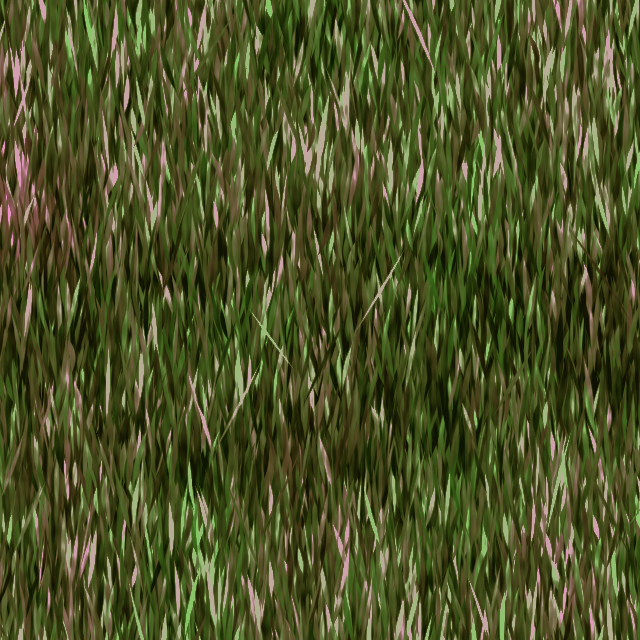
This texture is drawn by a WebGL 2 fragment shader. Its source:

```glsl
#version 300 es
precision highp float;

uniform vec2 u_resolution;
out vec4 fragColor;

// Blade layout, in units of the canvas height
const int   LAYERS       = 9;
const vec2  BLADE_CELL   = vec2(0.022, 0.070);
const vec2  STRAY_CELL   = vec2(0.120, 0.110);
const float BLADE_WIDTH  = 0.0040;
const float STRAY_WIDTH  = 0.0032;
const float BLADE_LEAN   = 0.36;
const float STRAY_LEAN   = 0.90;
const float EDGE_SOFT    = 0.0014;

// Tone and tint
const float CONTRAST     = 1.16;
const float STREAK_DEPTH = 0.28;
const float PATCH_DEPTH  = 0.26;
const float SHADE_BAND   = 0.17;
const vec3  TINT         = vec3(-0.20, 0.10, -0.24);
const vec2  DRY_CENTRE   = vec2(0.02, 0.70);
const float DRY_RADIUS   = 0.15;

// Colours from shadow to highlight, placed at their tone rank
const vec3 SHADES[6] = vec3[6](
  vec3(0.13, 0.16, 0.02), vec3(0.23, 0.26, 0.08), vec3(0.30, 0.35, 0.13),
  vec3(0.38, 0.40, 0.22), vec3(0.47, 0.51, 0.31), vec3(0.68, 0.70, 0.55));
const float RANKS[6] = float[6](0.075, 0.32, 0.60, 0.79, 0.915, 0.99);

vec3 hash3(vec3 p) {
  p = fract(p * vec3(0.1031, 0.1030, 0.0973));
  p += dot(p, p.yxz + 33.33);
  return fract((p.xxy + p.yxx) * p.zyx);
}

vec2 gradient(vec2 cell) {
  float angle = 6.2832 * hash3(vec3(cell + 50.0, 7.0)).x;
  return vec2(cos(angle), sin(angle));
}

float gradientNoise(vec2 p) {
  vec2 i = floor(p), f = fract(p);
  vec2 u = f * f * f * (f * (f * 6.0 - 15.0) + 10.0);
  vec2 e = vec2(0.0, 1.0);
  float low  = mix(dot(gradient(i), f), dot(gradient(i + e.yx), f - e.yx), u.x);
  float high = mix(dot(gradient(i + e.xy), f - e.xy), dot(gradient(i + e.yy), f - e.yy), u.x);
  return mix(low, high, u.y);
}

// Coverage of a bent, tapered blade around its middle
float blade(vec2 p, float halfLength, float width, float lean, float bend) {
  float t = p.y / halfLength;
  float centre = lean * p.y + bend * t * t;
  float d = abs(p.x - centre) / sqrt(1.0 + lean * lean);
  float soft = max(EDGE_SOFT, 0.7 / u_resolution.y);
  return smoothstep(soft, -soft, d - width * (1.0 - t * t));
}

// Paints one layer of scattered blades over (tone rank, tint)
vec2 paintBlades(vec2 under, vec2 uv, vec2 cell, float width, float maxLean,
                 float density, float lift, float seed) {
  vec2 home = floor(uv / cell);
  for (int j = -1; j <= 1; j++)
  for (int i = -1; i <= 1; i++) {
    vec2 id = home + vec2(i, j);
    vec3 place = hash3(vec3(id + 20.0, seed));
    vec3 shape = hash3(vec3(id + 71.0, seed + 13.7));
    vec3 look  = hash3(vec3(id + 133.0, seed + 29.3));
    if (place.z > density) continue;
    vec2 p = uv - (id + place.xy) * cell;
    float halfLength = cell.y * mix(0.30, 0.78, shape.x);
    float lean = maxLean * (shape.y + look.z - 1.0);
    float cover = blade(p, halfLength, width * mix(0.55, 1.15, shape.z),
                        lean, 0.006 * (look.y - 0.5));
    float rank = look.x + lift + 0.10 * clamp(p.y / halfLength, -1.0, 1.0);
    under = mix(under, vec2(rank, 2.0 * look.y - 1.0), cover);
  }
  return under;
}

vec3 shade(float rank) {
  vec3 colour = SHADES[0];
  for (int k = 1; k < 6; k++)
    colour = mix(colour, SHADES[k], clamp((rank - RANKS[k - 1]) / (RANKS[k] - RANKS[k - 1]), 0.0, 1.0));
  return colour * mix(0.45, 1.0, smoothstep(-0.18, 0.10, rank));
}

void main() {
  vec2 uv = gl_FragCoord.xy / u_resolution.y;

  // Matted undergrowth
  float streak = gradientNoise(uv * vec2(120.0, 24.0));
  vec2 grass = vec2(0.22 + 0.5 * streak, gradientNoise(uv * vec2(40.0, 14.0)));

  // Upright blades, then a few long stray ones
  for (int n = 0; n < LAYERS; n++) {
    float seed = float(n) * 5.3 + 1.0;
    vec2 shift = hash3(vec3(seed)).xy * BLADE_CELL;
    float lift = mix(-0.04, 0.05, float(n) / float(LAYERS - 1));
    grass = paintBlades(grass, uv + shift, BLADE_CELL, BLADE_WIDTH, BLADE_LEAN, 0.95, lift, seed);
  }
  grass = paintBlades(grass, uv, STRAY_CELL, STRAY_WIDTH, STRAY_LEAN, 0.50, 0.16, 91.0);

  // Broad light, a shaded band and fine streaks
  float patches = gradientNoise(uv * vec2(4.0, 6.0) + 3.0) + 0.6 * gradientNoise(uv * vec2(11.0, 13.0));
  float band = exp(-pow((uv.y - 0.43) / 0.17, 2.0));
  float rank = 0.5 + (grass.x - 0.5) * CONTRAST;
  rank += STREAK_DEPTH * gradientNoise(uv * vec2(150.0, 38.0) + 9.0);
  rank += PATCH_DEPTH * patches + SHADE_BAND * (0.30 - band);

  // Fresh and dry tints
  float dry = exp(-dot(uv - DRY_CENTRE, uv - DRY_CENTRE) / (DRY_RADIUS * DRY_RADIUS));
  float tint = grass.y + 0.9 * gradientNoise(uv * 5.0 + 17.0) - 1.3 * dry;
  vec3 colour = shade(rank) * (1.0 + TINT * tint);
  fragColor = vec4(clamp(colour, 0.0, 1.0), 1.0);
}
```
